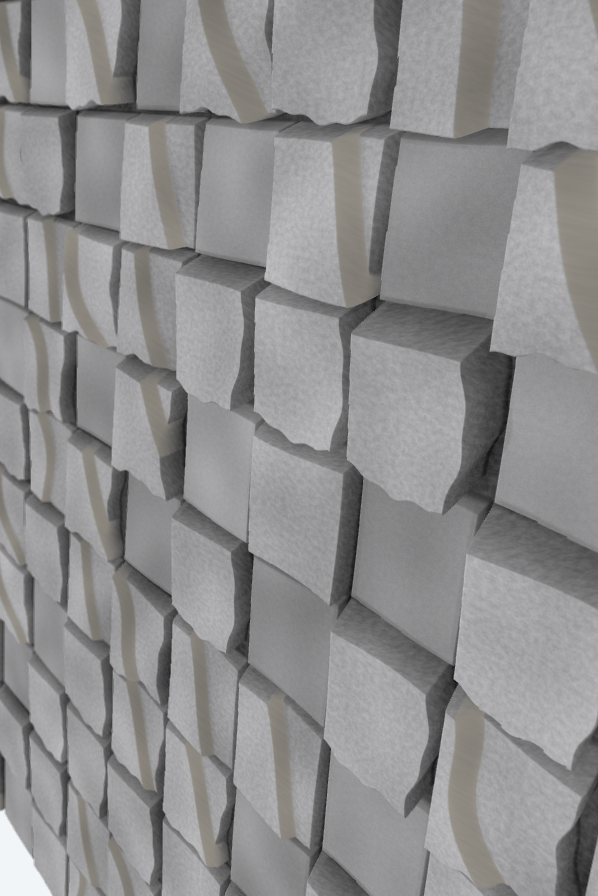
This texture is drawn by a Shadertoy shader. Its source:

```glsl
// Receding wall of rough grey stone blocks in stepped relief, with polished diagonal facets.

const vec3  STONE       = vec3(0.99, 0.99, 1.0);
const vec3  FACET_COLOR = vec3(0.535, 0.52, 0.49);
const vec3  DAYLIGHT    = vec3(0.95, 0.96, 0.97);
const vec2  SIDE_VANISH = vec2(-0.775, 0.113);  // where the courses converge
const float HORIZON_LEAN = 0.152;
const float COLUMN_FALL  = 5.86;                // where the columns converge
const float COLUMN_SCALE = 9.766;
const float COURSE_SIZE  = 0.228;
const vec2  GRID_OFFSET  = vec2(0.75, -0.373);
const vec2  DEPTH_VANISH = vec2(1.6, -0.2);     // where the block sides converge
const float RELIEF      = 0.065;
const float RELIEF_SLOPE = 0.6;
const float JOINT       = 0.006;
const float BEVEL       = 0.035;
const float FACET_WIDTH = 0.11;
const float LAST_COURSE = 9.0;
const float FOCUS_X     = 0.6;                  // sharpest part of the wall
const float DEFOCUS     = 0.008;
const int   STEPS = 32;
const int   AA = 3;

float hash(vec2 p) {
    vec3 q = fract(vec3(p.xyx) * 0.1031);
    q += dot(q, q.yzx + 33.33);
    return fract((q.x + q.y) * q.z);
}

vec2 gradient(vec2 cell) {
    float a = 6.2832 * hash(cell + 71.0);
    return vec2(cos(a), sin(a));
}

float gradientNoise(vec2 p) {
    vec2 i = floor(p), f = fract(p);
    vec2 u = f * f * f * (f * (f * 6.0 - 15.0) + 10.0);
    vec2 e = vec2(1, 0);
    return mix(mix(dot(gradient(i), f), dot(gradient(i + e), f - e), u.x),
               mix(dot(gradient(i + e.yx), f - e.yx), dot(gradient(i + 1.0), f - 1.0), u.x), u.y);
}

float nearness(vec2 p) {
    return p.x - SIDE_VANISH.x - HORIZON_LEAN * (p.y - SIDE_VANISH.y);
}

// Canvas position to wall coordinates: x counts columns, y counts courses
vec2 wallGrid(vec2 p) {
    float d = nearness(p);
    return vec2(-COLUMN_SCALE * (1.0 - p.y / COLUMN_FALL) / d,
                (p.y - SIDE_VANISH.y) / d / COURSE_SIZE) + GRID_OFFSET;
}

// Returns height, facet mask and roughness
vec3 blockRelief(vec2 g) {
    vec2 cell = floor(g), f = fract(g);
    if (cell.y >= LAST_COURSE) return vec3(0);
    vec2 id = cell + 40.0;
    float a = hash(id), b = hash(id + 17.3), c = hash(id + 51.7);
    float checker = mod(cell.x + cell.y, 2.0);
    float raised = step(0.33, mix(a, checker, 0.4));
    float phase = 6.2832 * c;

    // Face: hollow when recessed, swelling when raised
    float h = mix(0.12 + 0.22 * b, 0.48 + 0.34 * b, raised);
    h += mix(0.05, 0.08, raised) * sin(3.2 * f.x + 2.4 * f.y + phase);

    // Diagonal cut with a polished facet, straight or curling
    float cut = raised * step(0.45, c);
    vec2 across = normalize(vec2(1.0, -0.2 - 0.65 * b));
    float curl = 0.015 + 0.11 * step(0.72, a);
    float l = dot(f - 0.5, across) + 0.5 * (a - 0.6) + curl * sin(4.5 * f.y + phase);
    float width = FACET_WIDTH * (0.7 + 0.6 * b);
    h -= cut * 0.28 * smoothstep(0.0, width, l);
    float facet = cut * smoothstep(0.0, 0.012, l) * smoothstep(width + 0.012, width, l);

    // Outline: wavy broken right and lower edges
    float chip = raised * step(0.3, b) * 0.12;
    float right = 1.0 - f.x - chip * (0.5 + 0.4 * sin(6.0 * f.y + phase) + 0.1 * sin(19.0 * f.y));
    float lower = 1.0 - f.y - chip * (0.4 + 0.3 * sin(7.0 * f.x + phase) + 0.1 * sin(23.0 * f.x));
    float edge = min(min(f.x, right), min(f.y, lower));
    float body = smoothstep(JOINT, JOINT + BEVEL, edge);
    return vec3(h * body, facet * body, raised);
}

vec3 shadeWall(vec2 p) {
    // March from the highest level down to the surface
    vec2 shift = normalize(DEPTH_VANISH - p) * RELIEF * pow(nearness(p), 2.0);
    float level = 0.95, stride = level / float(STEPS);
    for (int i = 0; i < STEPS; i++) {
        if (blockRelief(wallGrid(p + shift * (level - 0.5))).x >= level) break;
        level -= stride;
    }
    for (int i = 0; i < 5; i++) {
        stride *= 0.5;
        bool inside = blockRelief(wallGrid(p + shift * (level - 0.5))).x >= level;
        level += inside ? stride : -stride;
    }
    vec2 g = wallGrid(p + shift * (level - 0.5));
    if (g.y >= LAST_COURSE) return DAYLIGHT;
    vec3 block = blockRelief(g);

    // Surface direction and light
    vec2 e = vec2(0.012, 0);
    vec2 slope = vec2(blockRelief(g + e).x - blockRelief(g - e).x,
                      blockRelief(g + e.yx).x - blockRelief(g - e.yx).x) / (2.0 * e.x);
    vec3 n = normalize(vec3(-slope * RELIEF_SLOPE, 1.0));
    float light = 0.475 + 0.165 * n.z - 0.11 * n.x + 0.01 * n.y;
    light *= mix(0.86, 1.03, smoothstep(0.1, 0.6, level));

    // Shade from taller neighbours, darkest in the joints
    float shade = 0.0;
    for (int i = 0; i < 6; i++) {
        float a = 1.0472 * float(i);
        shade += max(0.0, blockRelief(g + 0.11 * vec2(cos(a), sin(a))).x - level);
    }
    light *= 1.0 - 0.45 * min(1.0, shade / 3.0);
    light *= mix(0.55, 1.0, smoothstep(0.0, 0.1, level));
    light = mix(light, FACET_COLOR.g, 0.8 * block.y);

    // Hewn texture, fine grain and weathering; depth keeps the grain even on the sides
    vec2 q = g + level * vec2(0.55, 0.4);
    float hewn = gradientNoise(q * vec2(21, 30)) + 0.7 * gradientNoise(q * vec2(45, 64) + 9.0);
    float grain = gradientNoise(q * vec2(85, 120));
    light += (1.0 - 0.7 * block.y) * (hewn * mix(0.02, 0.055, block.z) + 0.035 * grain);
    light += 0.09 * gradientNoise(g * 1.7) + 0.07 * (hash(floor(g) + 93.0) - 0.5);
    return light * mix(STONE, FACET_COLOR / FACET_COLOR.g, block.y);
}

void mainImage(out vec4 fragColor, in vec2 fragCoord) {
    vec2 uv = fragCoord / iResolution.xy;
    vec2 center = vec2(uv.x, 1.5 * (1.0 - uv.y));
    // Soft focus away from the sharpest part, never below one pixel
    float spread = max(1.2 / iResolution.x, DEFOCUS * abs(uv.x - FOCUS_X));
    vec3 sum = vec3(0);
    for (int i = 0; i < AA * AA; i++) {
        vec2 jitter = (vec2(i % AA, i / AA) + 0.5) / float(AA) - 0.5;
        sum += shadeWall(center + jitter * spread);
    }
    fragColor = vec4(sum / float(AA * AA), 1.0);
}
```
